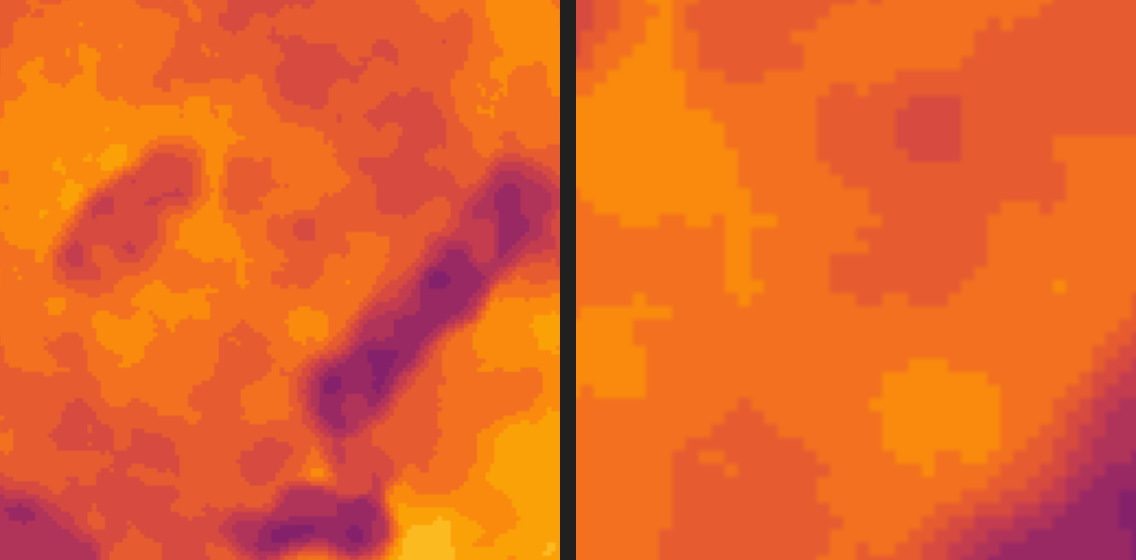
Left: the whole. Right: its middle third, enlarged.
This texture is drawn by a Shadertoy shader. Its source:

```glsl
const float CELLS = 128.0;        // mosaic cells across the canvas
const float EDGE_BLUR = 0.32;     // softness of a cell edge, in cells
const float BLOB_FREQ = 4.6;
const float BLOB_CONTRAST = 4.5;  // in palette levels
const float MEAN_LEVEL = 7.72;
const float GRAIN = 0.10;
const float WARP = 0.055;
const float WARP_FREQ = 11.0;
const float VEIN_MOTTLE = 2.2;
const float VEIN_CORE = 0.3;      // fraction of the radius fully dark

// Heat ramp, dark violet to yellow
const int LEVELS = 11;
const vec3 RAMP[LEVELS] = vec3[](
    vec3(0.43, 0.09, 0.43), vec3(0.52, 0.13, 0.42), vec3(0.60, 0.16, 0.39),
    vec3(0.69, 0.20, 0.35), vec3(0.77, 0.24, 0.31), vec3(0.84, 0.29, 0.25),
    vec3(0.90, 0.36, 0.19), vec3(0.95, 0.44, 0.12), vec3(0.976, 0.54, 0.055),
    vec3(0.985, 0.63, 0.03), vec3(0.99, 0.73, 0.13));

// Dark veins: segment ends, then radius and core level
const int VEINS = 8;
const vec4 VEIN_ENDS[VEINS] = vec4[](
    vec4(0.60, 0.27, 0.80, 0.50), vec4(0.80, 0.50, 0.92, 0.63),
    vec4(0.47, 0.05, 0.66, 0.07), vec4(0.61, 0.27, 0.64, 0.13),
    vec4(-0.03, 0.08, 0.10, -0.03), vec4(0.15, 0.54, 0.29, 0.68),
    vec4(0.13, 0.20, 0.21, 0.19), vec4(0.44, 0.66, 0.58, 0.56));
const vec2 VEIN_SHAPE[VEINS] = vec2[](
    vec2(0.092, 2.1), vec2(0.092, 3.0), vec2(0.09, 2.0), vec2(0.07, 4.5),
    vec2(0.12, 2.7), vec2(0.09, 4.9), vec2(0.09, 5.5), vec2(0.09, 5.8));

float hash(vec2 p) {
    vec3 q = fract(p.xyx * 0.1031);
    q += dot(q, q.yzx + 33.33);
    return fract((q.x + q.y) * q.z);
}

float valueNoise(vec2 p) {
    vec2 i = floor(p), f = fract(p);
    f = f * f * f * (f * (f * 6.0 - 15.0) + 10.0);
    return mix(mix(hash(i), hash(i + vec2(1, 0)), f.x),
               mix(hash(i + vec2(0, 1)), hash(i + vec2(1, 1)), f.x), f.y) - 0.5;
}

// Octaves are turned against each other to hide the lattice
float blobs(vec2 p) {
    const mat2 turn = mat2(0.8, 0.6, -0.6, 0.8);
    float sum = 0.0, weight = 1.0;
    for (int i = 0; i < 4; i++) {
        p = turn * p;
        sum += weight * valueNoise(p + 37.0);
        p = p * 2.1 + 11.3;
        weight *= 0.44;
    }
    return sum;
}

float segmentDistance(vec2 p, vec2 a, vec2 b) {
    vec2 pa = p - a, ba = b - a;
    return length(pa - ba * clamp(dot(pa, ba) / dot(ba, ba), 0.0, 1.0));
}

// Heat of one cell, in palette levels
float heat(vec2 p) {
    float level = MEAN_LEVEL + BLOB_CONTRAST * blobs(p * BLOB_FREQ);
    vec2 warped = p + WARP * vec2(valueNoise(p * WARP_FREQ + 5.0),
                                  valueNoise(p * WARP_FREQ + 71.0));
    float mottle = VEIN_MOTTLE * valueNoise(p * 2.0 * WARP_FREQ + 19.0);
    for (int i = 0; i < VEINS; i++) {
        vec4 ends = VEIN_ENDS[i];
        vec2 shape = VEIN_SHAPE[i];
        float d = segmentDistance(warped, ends.xy, ends.zw);
        float mask = 1.0 - smoothstep(VEIN_CORE * shape.x, shape.x, d);
        level = min(level, mix(level, shape.y + 0.5 + mottle, mask));
    }
    return level;
}

vec3 cellColor(vec2 cell) {
    float level = heat((cell + 0.5) / CELLS) + GRAIN * (hash(cell + 200.0) - 0.5);
    return RAMP[int(clamp(floor(level), 0.0, float(LEVELS - 1)))];
}

void mainImage(out vec4 fragColor, in vec2 fragCoord) {
    // Blend the four nearest cells across a narrow edge
    vec2 grid = fragCoord / iResolution.xy * CELLS - 0.5;
    vec2 cell = floor(grid);
    vec2 blend = smoothstep(0.5 - EDGE_BLUR, 0.5 + EDGE_BLUR, fract(grid));
    vec3 lower = mix(cellColor(cell), cellColor(cell + vec2(1, 0)), blend.x);
    vec3 upper = mix(cellColor(cell + vec2(0, 1)), cellColor(cell + vec2(1, 1)), blend.x);
    fragColor = vec4(mix(lower, upper, blend.y), 1.0);
}
```
